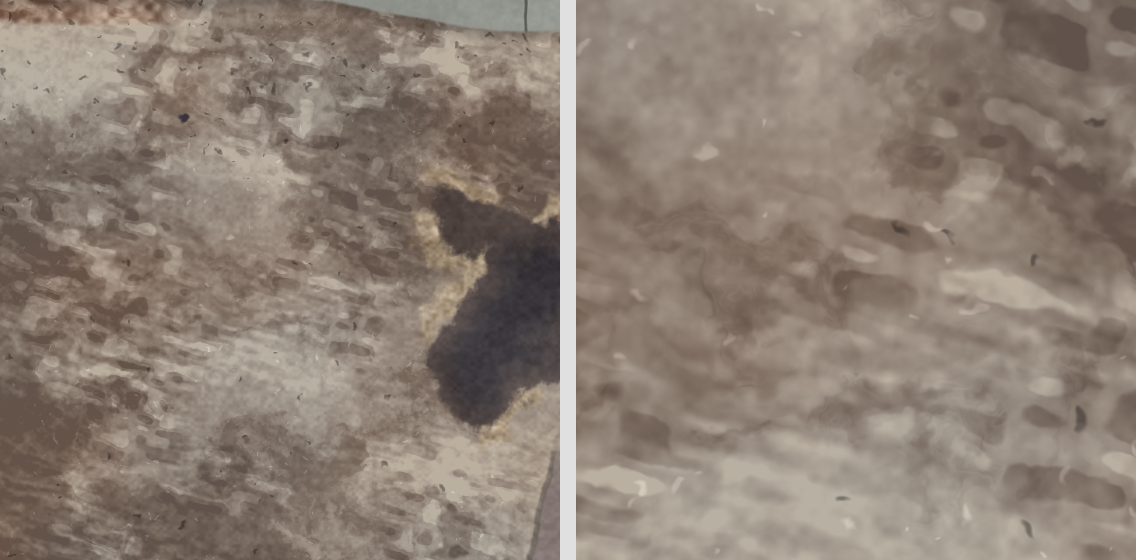
Left: the whole. Right: its middle third, enlarged.
A Shadertoy shader for this texture:

```glsl
// Weathered concrete floor: brown stains, brushed streaks, pits and a dark broken hollow.
const vec3 STAIN = vec3(0.385, 0.325, 0.29);
const vec3 EARTH = vec3(0.49, 0.43, 0.385);
const vec3 CEMENT = vec3(0.605, 0.555, 0.51);
const vec3 CHALK = vec3(0.73, 0.69, 0.63);
const vec3 HOLLOW_DEEP = vec3(0.215, 0.20, 0.22);
const vec3 HOLLOW_EARTH = vec3(0.34, 0.295, 0.28);
const vec3 RIM = vec3(0.70, 0.62, 0.51);
const vec3 SLAB = vec3(0.56, 0.575, 0.545);
const vec3 CORNER = vec3(0.52, 0.47, 0.455);
const float STREAK_ANGLE = -0.27;
const float STREAK_AMOUNT = 0.6;
const float STAIN_AMOUNT = 0.95;
const float GRAIN_AMOUNT = 0.36;
const float FLAKE_AMOUNT = 0.3;
const float PIT_CELLS = 42.0;

float hash(vec2 p) {
    return fract(sin(dot(p, vec2(127.1, 311.7))) * 43758.5453);
}

float noise(vec2 p) {
    vec2 i = floor(p), f = fract(p);
    f = f * f * (3.0 - 2.0 * f);
    return mix(mix(hash(i), hash(i + vec2(1, 0)), f.x),
               mix(hash(i + vec2(0, 1)), hash(i + vec2(1, 1)), f.x), f.y);
}

float fbm(vec2 p) {
    float sum = 0.0, amp = 0.5;
    for (int i = 0; i < 6; i++) {
        sum += amp * noise(p);
        p = mat2(1.6, 1.2, -1.2, 1.6) * p + 7.3;
        amp *= 0.6;
    }
    return sum / 1.19;
}

float blob(vec2 p, float x, float y, float width, float height) {
    vec2 d = (p - vec2(x, y)) / vec2(width, height);
    return exp(-dot(d, d));
}

float capsule(vec2 p, vec2 a, vec2 b, float radius) {
    vec2 pa = p - a, ba = b - a;
    return length(pa - ba * clamp(dot(pa, ba) / dot(ba, ba), 0.0, 1.0)) - radius;
}

// One jittered speck per cell, present with the given chance.
float specks(vec2 p, float cells, float chance) {
    vec2 id = floor(p * cells), f = fract(p * cells);
    vec2 centre = 0.3 + 0.4 * vec2(hash(id + 3.1), hash(id + 8.7));
    float radius = mix(0.05, 0.22, hash(id + 5.3));
    return smoothstep(radius + 0.1, radius * 0.4, length(f - centre)) * step(hash(id), chance);
}

// Broad pale and stained areas of the floor.
float patches(vec2 p) {
    float pale = blob(p, 0.52, 0.70, 0.20, 0.09) + blob(p, 0.50, 0.37, 0.15, 0.13)
               + blob(p, 0.82, 0.12, 0.22, 0.13) + 0.8 * blob(p, 0.06, 0.86, 0.18, 0.10)
               + blob(p, 0.02, 0.42, 0.08, 0.06) + 0.7 * blob(p, 0.80, 0.87, 0.25, 0.06);
    float stained = blob(p, 0.22, 0.52, 0.28, 0.11) + 0.7 * blob(p, 0.15, 0.25, 0.28, 0.12)
                  + blob(p, 0.70, 0.46, 0.14, 0.09) + blob(p, 0.78, 0.76, 0.18, 0.06);
    return 0.32 * pale - 0.23 * stained;
}

vec3 ramp(float tone) {
    float t = clamp(tone, 0.0, 1.0) * 3.0;
    vec3 c = mix(STAIN, EARTH, min(t, 1.0));
    c = mix(c, CEMENT, clamp(t - 1.0, 0.0, 1.0));
    return mix(c, CHALK, clamp(t - 2.0, 0.0, 1.0));
}

void mainImage(out vec4 fragColor, in vec2 fragCoord) {
    vec2 p = fragCoord / iResolution.xy;
    vec2 warp = vec2(fbm(p * 9.0), fbm(p * 9.0 + 31.0)) - 0.5;
    vec2 w = p + 0.2 * warp;
    // Ragged stains, short streaks, flakes and grain add up to one tone.
    vec2 along = vec2(cos(STREAK_ANGLE), sin(STREAK_ANGLE));
    vec2 q = vec2(dot(p, along), dot(p, vec2(-along.y, along.x))) + 0.03 * warp;
    float streak = 0.55 * noise(q * vec2(17, 80)) + 0.45 * noise(q * vec2(42, 150) + 9.0) - 0.5;
    float brushed = mix(1.0, 0.35, smoothstep(0.4, 0.8, p.y - 0.25 * p.x));
    brushed *= smoothstep(0.2, 0.8, noise(q * vec2(6, 11) + 20.0)) + 0.2;
    float grain = 0.55 * noise(p * 85.0) + 0.45 * noise(p * 160.0 + 40.0) - 0.5;
    float stain = fbm(p * vec2(5, 7) + 1.5 * warp + 4.0) - 0.5;
    float tone = 0.39 + patches(w) + STAIN_AMOUNT * stain + 0.2 * smoothstep(-0.06, 0.06, stain) - 0.1;
    float flake = noise(q * vec2(32, 60) + 3.0);
    float flaking = smoothstep(0.35, 0.7, noise(p * 8.0 + 50.0));
    tone += FLAKE_AMOUNT * flaking * (smoothstep(0.62, 0.76, flake) - smoothstep(0.34, 0.2, flake));
    tone += STREAK_AMOUNT * brushed * streak + GRAIN_AMOUNT * grain;
    // Ridge across the upper left, and pebbles along the top.
    float ridge = p.y - 0.70 - 0.8 * p.x + 0.06 * warp.x;
    tone += 0.12 * smoothstep(-0.01, 0.01, ridge) * smoothstep(0.4, 0.2, p.x);
    float pebbles = smoothstep(0.95, 0.965, p.y + 0.03 * warp.y) * smoothstep(0.36, 0.25, p.x);
    tone += pebbles * (1.0 * noise(p * 75.0) - 0.9);
    // Rusty and greenish tints.
    float tint = noise(p * 6.0 + 15.0) - 0.5 - 0.7 * blob(w, 0.48, 0.36, 0.14, 0.14);
    vec3 col = ramp(tone) + (tint + pebbles) * vec3(0.035, -0.005, -0.025);
    // Pits and chips.
    vec2 s = p + 0.06 * warp + 0.01 * vec2(noise(p * 120.0), noise(p * 120.0 + 17.0));
    col *= 1.0 - 0.34 * specks(s, PIT_CELLS, mix(0.04, 0.2, smoothstep(0.5, 0.8, p.y - 0.3 * p.x)));
    col += 0.1 * specks(s + 0.37, PIT_CELLS * 1.4, 0.08);
    col = mix(HOLLOW_DEEP, col, smoothstep(0.005, 0.014, length(s - vec2(0.328, 0.785))));
    // Broken hollow with a crumbling pale rim.
    vec2 h = p + 0.13 * warp;
    float deep = capsule(h, vec2(0.85, 0.345), vec2(1.01, 0.53), 0.1);
    float edge = min(deep, capsule(h, vec2(0.82, 0.60), vec2(0.97, 0.58), 0.053));
    float rim = smoothstep(0.045, 0.02, edge) * smoothstep(0.42, 0.58, noise(p * 17.0 + 2.0));
    col = mix(col, RIM + 0.35 * grain + 0.25 * streak, 0.75 * rim);
    float depth = smoothstep(0.01, -0.08, deep) * smoothstep(0.72, 0.92, p.x + 0.35 * (0.5 - p.y));
    vec3 hollow = mix(HOLLOW_EARTH, HOLLOW_DEEP, depth) + 0.08 * grain + 0.16 * stain;
    col = mix(hollow, col, smoothstep(-0.014, 0.005, edge));
    // Neighbouring slabs with their joints.
    float top = p.y - mix(1.0, 0.942, smoothstep(0.52, 0.92, p.x)) + 0.012 * warp.x;
    vec3 slab = SLAB + 0.12 * stain + 0.05 * grain;
    slab *= 0.6 + 0.4 * smoothstep(0.001, 0.004, abs(p.x - 0.94 + 0.01 * warp.y));
    col = mix(col * (0.8 + 0.2 * smoothstep(0.0, 0.03, abs(top))), slab, smoothstep(-0.002, 0.005, top));
    float corner = p.x - 0.94 - 0.25 * p.y + 0.03 * warp.x, low = smoothstep(0.24, 0.16, p.y);
    col = mix(col, CORNER + 0.1 * grain, low * smoothstep(0.0, 0.006, corner));
    col *= 1.0 - 0.3 * low * smoothstep(0.008, 0.001, abs(corner));
    fragColor = vec4(clamp(col, 0.0, 1.0), 1.0);
}
```
